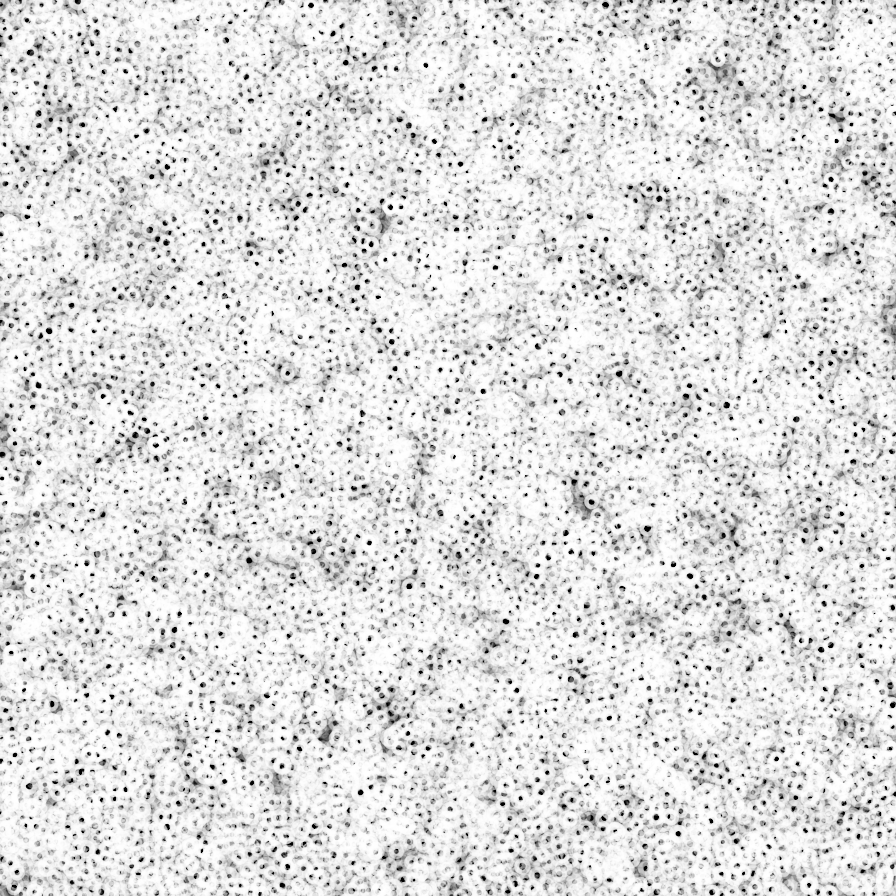
Write a WebGL 1 fragment shader that draws this texture.

```glsl
precision highp float;
// Dark specks left in the gaps and holes of many overlapping translucent white rings.

uniform vec2 u_resolution;

#define RING_GRID 165.0    // ring cells across the canvas
#define OUTER_MIN 1.2      // outer radius range, in cells
#define OUTER_MAX 1.75
#define HOLE_MIN 0.4       // hole radius range, in cells
#define HOLE_MAX 0.66
#define HOLE_INK 0.7       // ink gained in a hole, relative to the white band
#define EDGE_SOFT 0.15     // half width of a ring's soft edge, in cells
#define COVERAGE 1.28      // optical density of the strongest ring
#define CLOUD_SCALE 11.0   // large patches across the canvas
#define CLOUD_AMOUNT 0.6   // how much the patches vary the density
#define BORDER_WEIGHT 0.55 // strength of rings centred off the canvas

// Sineless hashes
float hash12(vec2 p) {
  vec3 q = fract(vec3(p.xyx) * 0.1031);
  q += dot(q, q.yzx + 33.33);
  return fract((q.x + q.y) * q.z);
}

vec4 hash42(vec2 p) {
  vec4 q = fract(vec4(p.xyxy) * vec4(0.1031, 0.1030, 0.0973, 0.1099));
  q += dot(q, q.wzxy + 33.33);
  return fract((q.xxyz + q.yzzw) * q.zywx);
}

float valueNoise(vec2 p) {
  vec2 cell = floor(p);
  vec2 f = fract(p);
  f = f * f * (3.0 - 2.0 * f);
  float low = mix(hash12(cell), hash12(cell + vec2(1.0, 0.0)), f.x);
  float high = mix(hash12(cell + vec2(0.0, 1.0)), hash12(cell + 1.0), f.x);
  return mix(low, high, f.y);
}

// Broad patches of thinner and thicker coverage, centred on zero
float clouds(vec2 uv) {
  vec2 p = uv * CLOUD_SCALE + 17.0;
  return 0.55 * valueNoise(p) + 0.45 * valueNoise(p * 2.3 + 41.0) - 0.5;
}

// Soft annulus: 1 on the band, negative in the hole, 0 outside
float ring(float d, float hole, float outer) {
  float inside = 1.0 - smoothstep(outer - EDGE_SOFT, outer + EDGE_SOFT, d);
  float band = smoothstep(hole - EDGE_SOFT, hole + EDGE_SOFT, d);
  return inside * mix(-HOLE_INK, 1.0, band);
}

// Summed density of one jittered ring per cell
float ringDensity(vec2 p, vec2 extent) {
  vec2 home = floor(p);
  float density = 0.0;
  for (int j = -2; j <= 2; j++) {
    for (int i = -2; i <= 2; i++) {
      vec2 cell = home + vec2(float(i), float(j));
      vec4 rnd = hash42(cell + 71.0);
      vec2 center = cell + rnd.xy;
      float outer = mix(OUTER_MIN, OUTER_MAX, rnd.z);
      float hole = mix(HOLE_MIN, HOLE_MAX, fract(rnd.z * 7.0 + rnd.x));
      float strength = rnd.w * sqrt(rnd.w);

      // Fewer strokes reach in from beyond the border
      vec2 within = step(vec2(0.0), center) * step(center, extent);
      strength *= mix(BORDER_WEIGHT, 1.0, within.x * within.y);

      density += strength * ring(distance(p, center), hole, outer);
    }
  }
  return density * COVERAGE;
}

void main() {
  float side = min(u_resolution.x, u_resolution.y);
  vec2 uv = gl_FragCoord.xy / side;
  vec2 extent = u_resolution / side * RING_GRID;

  // Ink fades exponentially under the layered white
  float density = ringDensity(uv * RING_GRID, extent);
  density *= 1.0 + CLOUD_AMOUNT * clouds(uv);
  float ink = exp(-max(density, 0.0));

  gl_FragColor = vec4(vec3(1.0 - ink), 1.0);
}
```
